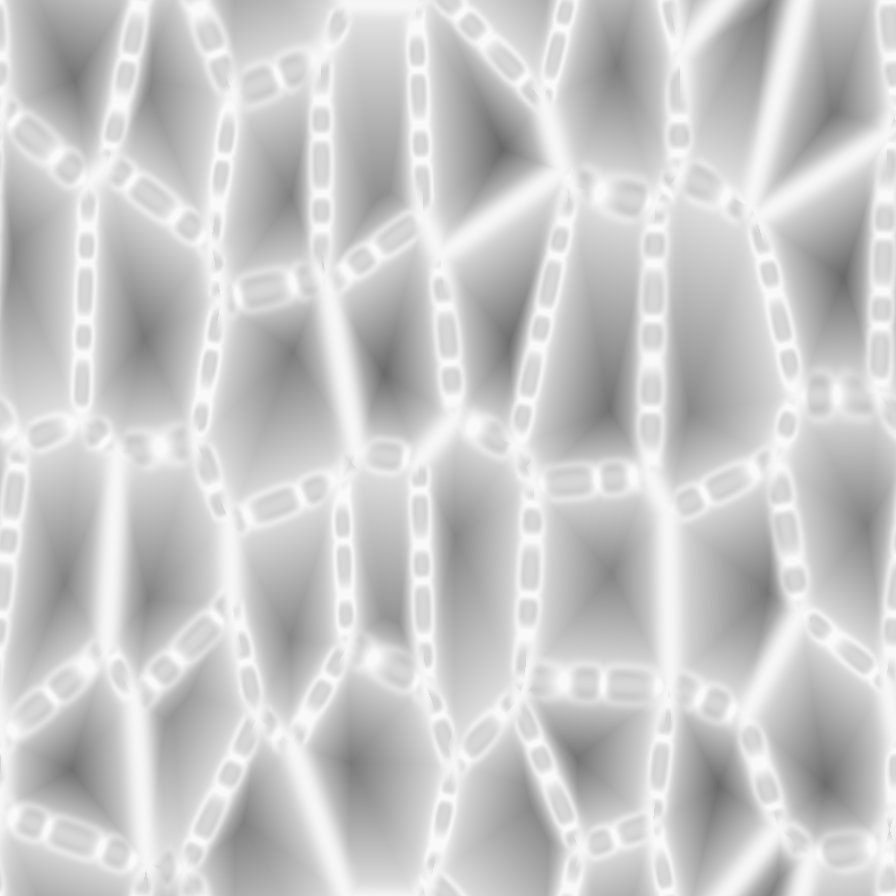
Give the GLSL for this texture, as a three.js fragment shader.

```glsl
// Grey tall faceted hollows parted by soft white ridges with beads strung along them.
varying vec2 vUv;

const vec2 GRID = vec2(8.0, 4.0);      // cells across and up
const float JITTER = 0.82;             // scatter of the cell sites
const vec2 APEX_SHIFT = vec2(0.5, 0.6);// how far the darkest point strays
const float APEX_MARGIN = 0.25;        // least apex distance from a wall, in cells
const float RIDGE_TONE = 0.905;
const float HOLLOW_DEPTH = 0.43;
const float RIDGE_WIDTH = 0.026;       // canvas units from here on
const float HALO_WIDTH = 0.019;
const float HALO_GAIN = 0.06;
const float BEAD_LENGTH = 0.052;
const float BEAD_SLIM = 0.0125;        // half width on upright ridges
const float BEAD_WIDE = 0.023;         // half width on level ridges
const float BEAD_SHADE = 0.12;
const float BEAD_RIM = 0.045;
const float BARE_RIDGES = 0.2;         // share of ridges without beads

vec3 hash3(vec2 p) {
  vec3 a = fract(p.xyx * vec3(0.1031, 0.1030, 0.0973) + 0.137);
  a += dot(a, a.yxz + 33.33);
  return fract((a.xxy + a.yzz) * a.zyx);
}

// Random values of a cell, wrapped so that the field tiles
vec3 cellHash(vec2 cell) {
  return hash3(mod(cell, GRID) * 7.0 + 3.0);
}

vec2 siteOf(vec2 cell) {
  return cell + 0.5 + JITTER * (cellHash(cell).xy - 0.5);
}

// Canvas distance from q to the line halfway between sites a and b
float wallDistance(vec2 q, vec2 a, vec2 b) {
  vec2 n = b - a;
  return dot(0.5 * (a + b) - q, n) / length(n * GRID);
}

// Bead on the ridge between two sites: x is its grey core, y its white rim
vec2 bead(vec2 q, vec2 a, vec2 b, float seed) {
  vec2 normal = normalize((b - a) * GRID);
  vec2 along = vec2(-normal.y, normal.x);
  along *= along.y < 0.0 ? -1.0 : 1.0;
  float s = dot((q - 0.5 * (a + b)) / GRID, along);
  s += 0.007 * sin(s * 67.0 + seed * 40.0);
  float u = abs(2.0 * fract(s / BEAD_LENGTH + seed * 9.0) - 1.0);
  float halfWidth = mix(BEAD_WIDE, BEAD_SLIM, along.y) * (0.8 + 0.4 * fract(seed * 5.0));
  float v = abs(wallDistance(q, a, b)) / halfWidth;
  float r = pow(u * u * u + v * v * v, 1.0 / 3.0);
  float rim = (r - 1.05) / 0.25;
  float present = step(BARE_RIDGES, fract(seed * 13.0));
  return present * vec2(1.0 - smoothstep(0.45, 1.0, r), exp(-rim * rim));
}

void main() {
  vec2 q = vUv * GRID;
  vec2 base = floor(q);

  // Three nearest cells
  vec2 c1 = base, c2 = base, c3 = base;
  vec3 nearest = vec3(99.0);
  for (int j = -2; j <= 2; j++) {
    for (int i = -2; i <= 2; i++) {
      vec2 cell = base + vec2(float(i), float(j));
      vec2 toSite = siteOf(cell) - q;
      float f = dot(toSite, toSite);
      if (f < nearest.x) {
        nearest = vec3(f, nearest.xy);
        c3 = c2; c2 = c1; c1 = cell;
      } else if (f < nearest.y) {
        nearest = vec3(nearest.x, f, nearest.y);
        c3 = c2; c2 = cell;
      } else if (f < nearest.z) {
        nearest.z = f;
        c3 = cell;
      }
    }
  }
  vec2 s1 = siteOf(c1), s2 = siteOf(c2), s3 = siteOf(c3);
  vec3 random1 = cellHash(c1);

  // Off-centre pyramid over the cell: 0 at its walls, 1 at the apex
  vec2 apex = s1 + APEX_SHIFT * (fract(random1.zx * vec2(7.0, 11.0)) - 0.5);
  float height = 1.0;
  float wall = 1.0;
  for (int j = -2; j <= 2; j++) {
    for (int i = -2; i <= 2; i++) {
      if (i == 0 && j == 0) continue;
      vec2 site = siteOf(c1 + vec2(float(i), float(j)));
      vec2 n = normalize(site - s1);
      vec2 middle = 0.5 * (s1 + site);
      height = min(height, dot(middle - q, n) / max(dot(middle - apex, n), APEX_MARGIN));
      wall = min(wall, wallDistance(q, s1, site));
    }
  }
  height = max(height, 0.0);

  // Hollow, white halo on its walls
  float depth = HOLLOW_DEPTH * (0.85 + 0.3 * random1.z);
  float tone = RIDGE_TONE - depth * height * smoothstep(0.0, RIDGE_WIDTH, wall);
  tone += HALO_GAIN * (1.0 - smoothstep(0.0, HALO_WIDTH, wall));

  // Beads, fading out where ridges meet
  float seed = fract(random1.x + cellHash(c2).x);
  float clearOfJoint = smoothstep(0.0, 0.014, wallDistance(q, s2, s3));
  vec2 b = bead(q, s1, s2, seed) * clearOfJoint;
  tone += BEAD_RIM * b.y - BEAD_SHADE * b.x;

  gl_FragColor = vec4(vec3(min(tone, 0.975)), 1.0);
}
```
